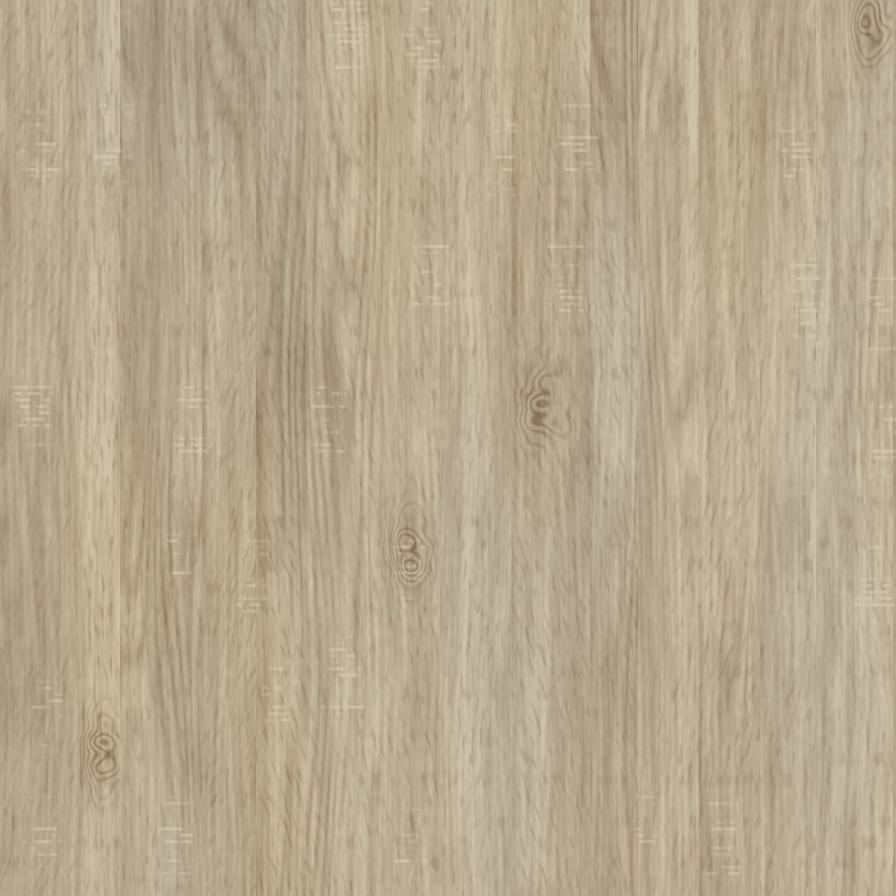
Write a Shadertoy shader that draws this texture.

```glsl
// Pale sawn oak: upright planks with fibres, slanted pores, arched rings, knots and saw marks.

const vec3 DARK_OAK = vec3(0.60, 0.53, 0.43);
const vec3 LIGHT_OAK = vec3(0.78, 0.73, 0.63);
const vec3 COOL_TINT = vec3(-0.015, 0.0, 0.025);

const float PLANKS = 14.0;         // planks across the canvas
const float BASE_TONE = 0.74;      // 0 = dark oak, 1 = light oak
const float PLANK_CONTRAST = 0.22;
const float BROAD_CONTRAST = 0.36;
const float STREAK_CONTRAST = 0.38;
const float FIBRE_CONTRAST = 0.42;
const float PORE_DEPTH = 0.36;
const float RING_DEPTH = 0.36;
const float KNOT_DEPTH = 0.45;
const float SAW_STRENGTH = 0.42;
const float SAW_ROWS = 140.0;      // saw lines per canvas height
const vec2 SAW_CELL = vec2(0.085, 0.15);
const float SAW_CHANCE = 0.36;
const float TAU = 6.2831853;

float hash(vec2 p) {
    vec3 q = fract(p.xyx * 0.1031);
    q += dot(q, q.yzx + 33.33);
    return fract((q.x + q.y) * q.z);
}

float cornerSlope(vec2 corner, vec2 offset) {
    float angle = TAU * hash(corner);
    return dot(vec2(cos(angle), sin(angle)), offset);
}

float gradientNoise(vec2 p) {
    vec2 i = floor(p), f = p - i;
    vec2 u = f * f * f * (f * (f * 6.0 - 15.0) + 10.0);
    vec2 e = vec2(1.0, 0.0);
    float low = mix(cornerSlope(i, f), cornerSlope(i + e.xy, f - e.xy), u.x);
    float high = mix(cornerSlope(i + e.yx, f - e.yx), cornerSlope(i + e.xx, f - e.xx), u.x);
    return mix(low, high, u.y);
}

// Left edge of a plank, shifted so that widths vary
float plankEdge(float index) {
    return (index + 0.5 * (hash(vec2(index, 3.7)) - 0.5)) / PLANKS;
}

float plankIndex(float x) {
    float i = floor(x * PLANKS);
    if (x < plankEdge(i)) return i - 1.0;
    return x >= plankEdge(i + 1.0) ? i + 1.0 : i;
}

// Broken pale lines in scattered patches
float sawMarks(vec2 p) {
    vec2 cell = floor(p / SAW_CELL);
    vec2 centre = (cell + 0.5) * SAW_CELL;
    centre += (vec2(hash(cell + 11.0), hash(cell + 23.0)) - 0.5) * SAW_CELL * 0.35;
    vec2 d = abs(p - centre) / (SAW_CELL * vec2(0.32, 0.36));
    float row = floor(p.y * SAW_ROWS);
    float reach = 0.4 + 0.6 * hash(vec2(row, cell.x + 5.0));
    float patchMask = (1.0 - smoothstep(reach - 0.25, reach, d.x)) * (1.0 - smoothstep(0.6, 1.0, d.y));
    patchMask *= step(hash(cell + 47.0), SAW_CHANCE);
    float level = abs(fract(p.y * SAW_ROWS) - 0.5);
    float rowLine = (1.0 - smoothstep(0.12, 0.34, level)) * smoothstep(0.25, 0.8, hash(vec2(row, cell.x)));
    float broken = smoothstep(-0.25, 0.15, gradientNoise(vec2(p.x * 70.0, row * 1.37)));
    float upright = smoothstep(0.3, 0.5, gradientNoise(p * vec2(150.0, 18.0)));
    return patchMask * max(rowLine * broken, 0.6 * upright);
}

float woodTone(vec2 p) {
    float plank = plankIndex(p.x);
    float left = plankEdge(plank), right = plankEdge(plank + 1.0);
    float across = (p.x - left) / (right - left);
    float seed = hash(vec2(plank, 8.3));
    vec2 shift = vec2(seed * 53.0, plank * 7.0);

    // Gentle sideways wander shared by all the grain
    float bend = gradientNoise(p * vec2(9.0, 2.6) + shift);
    float x = p.x + 0.012 * bend;

    // Knot: some planks have one, with turbulent rings around it
    vec2 knotAt = vec2(mix(left, right, 0.2 + 0.6 * seed), hash(vec2(plank, 31.0)));
    vec2 toKnot = (p - knotAt) / vec2(0.026, 0.05);
    float knot = exp(-dot(toKnot, toKnot)) * step(hash(vec2(plank, 19.0)), 0.35);

    // Growth rings: contours of a stretched height field
    float height = x * 50.0 + 5.0 * gradientNoise(vec2(x * 17.0, p.y * 1.9) + shift);
    height += knot * (4.0 + 3.0 * gradientNoise(p * vec2(35.0, 45.0) + shift));
    float ring = pow(0.5 + 0.5 * sin(TAU * height), 2.0);
    float figure = smoothstep(0.35, 0.9, hash(vec2(plank, 64.0)) + 0.9 * bend);
    figure = max(0.12 + 0.88 * figure, knot);

    // Straight grain, from broad bands to fine fibres
    float broad = gradientNoise(vec2(x * 16.0, p.y * 1.3) + shift);
    float streak = gradientNoise(vec2(x * 62.0, p.y * 2.6) + shift);
    float fibre = gradientNoise(vec2(x * 210.0, p.y * 11.0) + shift);
    float speck = gradientNoise(p * vec2(300.0, 90.0) + shift);

    // Short pores, leaning by a different amount in each plank
    float slant = 0.7 * (hash(vec2(plank, 77.0)) - 0.5);
    float pore = gradientNoise(vec2((x + slant * p.y) * 200.0, p.y * 42.0) + shift);
    pore = smoothstep(0.08, 0.45, pore) * (0.65 + 0.8 * broad);

    float tone = BASE_TONE + PLANK_CONTRAST * (seed - 0.5);
    tone += BROAD_CONTRAST * broad + STREAK_CONTRAST * streak;
    tone += FIBRE_CONTRAST * (fibre + 0.5 * speck);
    tone -= PORE_DEPTH * pore + RING_DEPTH * ring * figure;
    tone -= KNOT_DEPTH * knot * (0.4 + ring);
    tone -= 0.16 * (1.0 - smoothstep(0.0, 0.1, across)) * hash(vec2(plank, 90.0));
    return tone + SAW_STRENGTH * sawMarks(p);
}

void mainImage(out vec4 fragColor, in vec2 fragCoord) {
    // Four samples per pixel smooth the seams and lines
    float tone = 0.0;
    for (int i = 0; i < 4; i++) {
        vec2 offset = vec2(i % 2, i / 2) * 0.5 - 0.25;
        tone += 0.25 * woodTone((fragCoord + offset) / iResolution.y);
    }
    vec2 uv = fragCoord / iResolution.y;
    vec3 color = mix(DARK_OAK, LIGHT_OAK, clamp(tone, -0.7, 1.15));
    color += COOL_TINT * gradientNoise(uv * vec2(8.0, 1.5) + 40.0);
    fragColor = vec4(color, 1.0);
}
```
